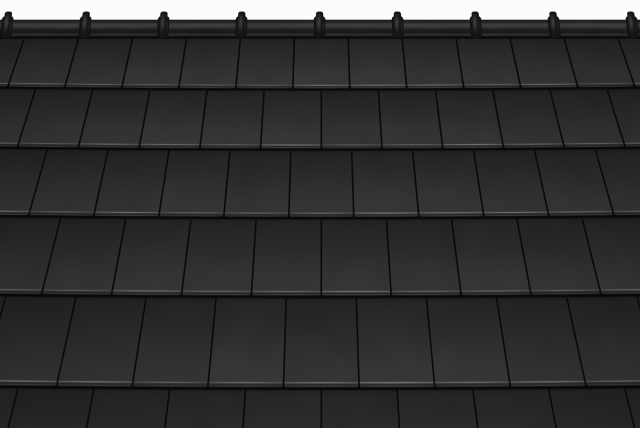
This texture is drawn by a WebGL 2 fragment shader. Its source:

```glsl
#version 300 es
precision highp float;
uniform vec2 u_resolution;
out vec4 outColor;

// Lengths are in canvas heights, measured down from the top edge
const float CENTER_X = 0.003;      // axis of the perspective
const float HORIZON = 1.928;       // height of the vanishing point above the canvas
const float TILE_PITCH = 0.0624;   // tile width per unit of nearness
const float ROW_START = 0.468;     // inverse nearness at the first lower edge
const float ROW_DENSITY = 34.7;    // rows per unit of inverse nearness
const float ROW_SAG = 0.008;
const float SEAM = 0.0019;         // half width of the side gap
const float SHADOW = 0.0038;       // shadow cast below a lip
const float LIP = 0.0118;
const float CORNER = 0.0065;
const float RIDGE_TOP = 0.046;
const float RIDGE_BOTTOM = 0.0905;
const float CAP_PITCH = 0.182;
const float CAP_OFFSET = -0.004;
const float CAP_LEAN = 0.17;
const vec3 SKY = vec3(0.99);
const vec3 GAP = vec3(0.035);
const vec3 FACE_TOP = vec3(0.142, 0.141, 0.14);
const vec3 FACE_LOW = vec3(0.209, 0.203, 0.201);
const vec3 GLINT = vec3(0.2);

vec2 hash2(vec2 p) {
  p = vec2(dot(p, vec2(127.1, 311.7)), dot(p, vec2(269.5, 183.3)));
  return fract(sin(p) * 43758.55) * 2.0 - 1.0;
}

float gradientNoise(vec2 p) {
  vec2 i = floor(p), f = fract(p);
  vec2 w = f * f * f * (f * (f * 6.0 - 15.0) + 10.0);
  float a = dot(hash2(i), f);
  float b = dot(hash2(i + vec2(1, 0)), f - vec2(1, 0));
  float c = dot(hash2(i + vec2(0, 1)), f - vec2(0, 1));
  float d = dot(hash2(i + vec2(1, 1)), f - vec2(1, 1));
  return mix(mix(a, b, w.x), mix(c, d, w.x), w.y);
}

float bell(float x, float center, float width) {
  float d = (x - center) / width;
  return exp(-d * d);
}

float roundBox(vec2 p, vec2 halfSize, float radius) {
  vec2 q = abs(p) - halfSize + radius;
  return length(max(q, 0.0)) + min(max(q.x, q.y), 0.0) - radius;
}

float cover(float d, float px) {
  return smoothstep(0.7 * px, -0.7 * px, d);
}

vec3 tiles(vec2 p, float px) {
  // Project onto the slope and shift every other row by half a tile
  float near = p.y + HORIZON + ROW_SAG * p.x * p.x;
  float row = (ROW_START - 1.0 / near) * ROW_DENSITY;
  float rowId = floor(row), along = row - rowId;
  float column = p.x / (TILE_PITCH * near) + 0.5 * mod(rowId, 2.0);
  vec2 id = vec2(floor(column), rowId);
  float across = column - id.x;

  // Distances to the tile borders on the canvas
  float rowHeight = near * near / ROW_DENSITY;
  float side = (0.5 - abs(across - 0.5)) * TILE_PITCH * near;
  float below = (1.0 - along) * rowHeight;
  float above = along * rowHeight;
  float scale = near / 2.33;

  // Matte face with slight differences between tiles
  vec3 color = mix(FACE_TOP, FACE_LOW, smoothstep(0.0, 0.95, along));
  color *= 1.0 + 0.035 * hash2(id).x + 0.07 * gradientNoise(vec2(column, row) * 2.3);
  color *= 1.0 + 0.025 * gradientNoise(p * 170.0);

  // Rounded lip: glint on its upper edge, dim front, thin lower rim
  float lip = LIP * scale;
  float glow = 0.55 + 0.45 * sin(3.14159 * across) + 0.25 * hash2(id).y;
  float front = cover(below - lip, px);
  color = mix(color, mix(vec3(0.1), vec3(0.2), below / lip), front);
  color += GLINT * glow * bell(below, lip * 0.88, 0.0017 * scale);
  color += 0.4 * GLINT * glow * bell(below, lip * 0.32, 0.0014 * scale);

  // Side gaps, rounded lower corners and the shadow from the row above
  float inside = CORNER - length(max(CORNER - vec2(side, below), 0.0));
  float gap = cover(inside - SEAM, px);
  float shade = cover(above - SHADOW * scale, 1.5 * px);
  color *= 1.0 - 0.25 * exp(-above / 0.008);
  color = mix(color, GAP, max(gap, shade));
  return color * (1.03 - 0.22 * p.x * p.x);
}

vec3 ridge(vec2 p) {
  float v = (p.y - RIDGE_TOP) / (RIDGE_BOTTOM - RIDGE_TOP);
  float light = 0.095 + 0.14 * bell(v, 0.3, 0.18) + 0.09 * bell(v, 0.78, 0.06);
  light *= 1.0 + 0.12 * gradientNoise(p * vec2(14.0, 60.0));
  return vec3(mix(light, 0.035, smoothstep(0.83, 0.95, v)));
}

void main() {
  float px = 1.0 / u_resolution.y;
  vec2 p = vec2(gl_FragCoord.x - 0.5 * u_resolution.x, u_resolution.y - gl_FragCoord.y) * px;
  p.x -= CENTER_X;
  vec3 color = mix(ridge(p), tiles(p, px), cover(RIDGE_BOTTOM - p.y, px));
  color = mix(color, SKY, cover(p.y - RIDGE_TOP, px));

  // Raised collars along the ridge, leaning away from the axis
  float capX = p.x - CAP_OFFSET - p.x * CAP_LEAN * (p.y - 0.04);
  vec2 cap = vec2(capX - CAP_PITCH * round(capX / CAP_PITCH), p.y);
  float body = roundBox(cap - vec2(0.0, 0.063), vec2(0.0135, 0.026), 0.009);
  float knob = roundBox(cap - vec2(0.0, 0.04), vec2(0.0085, 0.013), 0.006);
  float collar = min(body, knob);
  float light = 0.07 + 0.17 * bell(cap.x, -0.002, 0.005) * bell(cap.y, 0.053, 0.018);
  light += 0.07 * bell(cap.x, 0.009, 0.002) * bell(cap.y, 0.06, 0.015);
  color = mix(color, vec3(light), cover(collar, px));
  outColor = vec4(color, 1.0);
}
```
